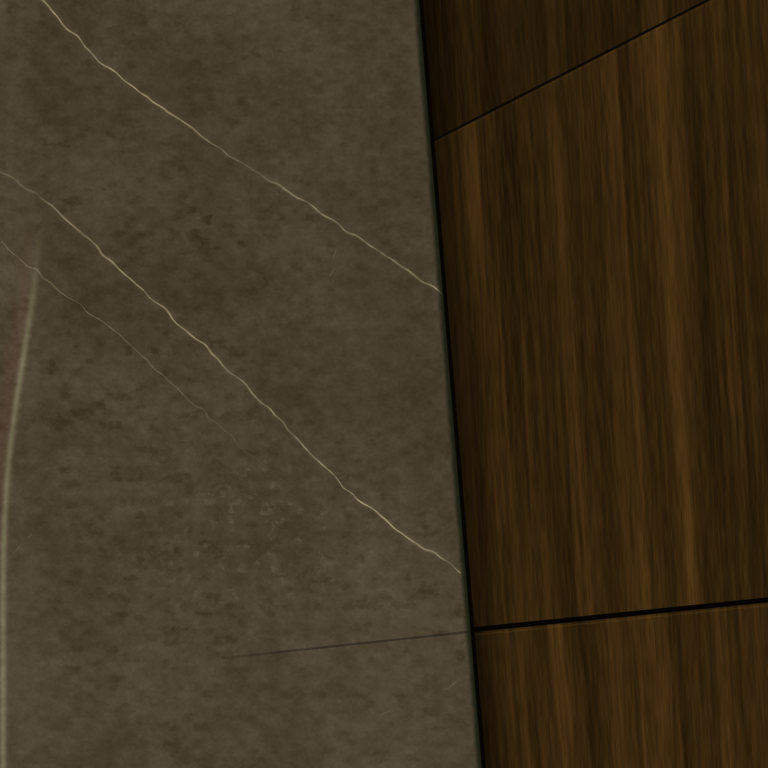
Reproduce this texture procedurally as a Shadertoy shader.

```glsl
// Veined brown stone slab beside dark striped wood panels with black seams.

float hash(vec2 p) {
    return fract(sin(dot(p, vec2(127.1, 311.7))) * 43758.5453);
}

float noise(vec2 p) {
    vec2 i = floor(p), f = fract(p);
    f = f * f * (3.0 - 2.0 * f);
    return mix(mix(hash(i), hash(i + vec2(1, 0)), f.x),
               mix(hash(i + vec2(0, 1)), hash(i + vec2(1, 1)), f.x), f.y);
}

float fbm(vec2 p) {
    float sum = 0.0, amp = 0.5;
    for (int i = 0; i < 5; i++) {
        sum += amp * noise(p);
        p = mat2(1.6, 1.2, -1.2, 1.6) * p + 7.3;
        amp *= 0.5;
    }
    return sum;
}

float segment(vec2 p, vec2 a, vec2 b) {
    vec2 d = b - a;
    return length(p - a - d * clamp(dot(p - a, d) / dot(d, d), 0.0, 1.0));
}

float chain(vec2 p, vec2 pts[7]) {
    float d = 1.0;
    for (int i = 0; i < 6; i++) d = min(d, segment(p, pts[i], pts[i + 1]));
    return d;
}

float line(float d, float width) {
    float soft = max(0.0012, 0.75 / iResolution.y);
    return 1.0 - smoothstep(width - soft, width + soft, abs(d));
}

float bump(float x, float width) {
    return exp(-x * x / (width * width));
}

vec3 stone(vec2 p, float edge) {
    // Mottled base, lighter toward the bottom and the left
    float cloud = fbm(p * 8.0);
    float grain = fbm(p * vec2(70.0, 95.0) + 3.0);
    float tone = 0.245 + 0.085 * (cloud - 0.48) + 0.085 * (grain - 0.48);
    tone += 0.016 * (1.0 - smoothstep(0.0, 0.35, p.y));
    tone += 0.03 * (1.0 - smoothstep(0.03, 0.12, p.x)) * (1.0 - 0.6 * p.y);
    tone += 0.012 * bump(p.x - 0.47, 0.12) - 0.022 * bump(p.x - 0.07, 0.03) * p.y;
    tone += 0.02 * (noise(p * 300.0) - 0.5);

    // Small dark flecks, denser in two patches
    float patches = bump(length(p - vec2(0.26, 0.65)), 0.08)
                  + bump(length(p - vec2(0.53, 0.49)), 0.06);
    float fleck = smoothstep(0.55, 0.72, fbm(p * vec2(60.0, 85.0) + 19.0) + 0.06 * patches);
    tone -= fleck * (0.03 + 0.05 * patches) * smoothstep(0.25, 0.6, cloud);
    float chip = smoothstep(0.6, 0.74, fbm(p * 90.0 + 41.0));
    tone += 0.05 * chip * bump(length((p - vec2(0.33, 0.31)) * vec2(0.7, 1.0)), 0.12);
    vec3 col = tone + vec3(0.036, -0.003, -0.069);

    // Three long diagonal veins, broken and uneven
    vec2 q = p + 0.005 * (vec2(noise(p * 60.0), noise(p * 60.0 + 9.0)) - 0.5);
    float v1 = chain(q, vec2[7](vec2(0.05, 1.005), vec2(0.13, 0.919), vec2(0.208, 0.863),
        vec2(0.293, 0.802), vec2(0.378, 0.75), vec2(0.449, 0.703), vec2(0.575, 0.618)));
    float v2 = chain(q, vec2[7](vec2(0.0, 0.779), vec2(0.065, 0.733), vec2(0.215, 0.596),
        vec2(0.312, 0.505), vec2(0.449, 0.365), vec2(0.521, 0.307), vec2(0.6, 0.255)));
    float v3 = chain(q, vec2[7](vec2(0.0, 0.685), vec2(0.013, 0.674), vec2(0.078, 0.622),
        vec2(0.156, 0.564), vec2(0.247, 0.479), vec2(0.312, 0.42), vec2(0.42, 0.33)));
    float wear = 0.2 + 0.6 * noise(p * 26.0) + 0.6 * noise(p * 110.0);
    float veins = line(v1, 0.001) * (1.0 - 0.65 * bump(p.x - 0.32, 0.05));
    veins += line(v2, 0.001) * (0.35 + 0.65 * smoothstep(0.02, 0.13, p.x));
    veins += 0.55 * line(v3, 0.0007) * (1.0 - smoothstep(0.1, 0.42, p.x));
    veins += 0.1 * (bump(v1, 0.004) + bump(v2, 0.004));

    // Short hairlines near the lower corner and left side
    float hair = min(segment(q, vec2(0.495, 0.07), vec2(0.612, 0.117)),
                     segment(q, vec2(0.58, 0.032), vec2(0.61, 0.003)));
    hair = min(hair, segment(q, vec2(0.008, 0.27), vec2(0.04, 0.305)));
    hair = min(hair, segment(q, vec2(0.43, 0.64), vec2(0.445, 0.7)));
    veins += 0.3 * line(hair, 0.0006) * smoothstep(0.3, 0.65, noise(p * 70.0));
    col += vec3(0.27, 0.26, 0.23) * veins * wear;

    // Faint joint
    float joint = line(p.y - 0.14 - (p.x - 0.26) * 0.106, 0.0014);
    col *= 1.0 - 0.32 * joint * smoothstep(0.24, 0.42, p.x);

    // Curved pale reflection on the left, tinted on its outer side
    float bend = 0.004 + 0.1 * max(p.y - 0.22, 0.0) * smoothstep(0.2, 0.65, p.y);
    float dx = p.x - bend;
    float fade = 1.0 - smoothstep(0.52, 0.74, p.y);
    col += fade * (vec3(0.13, 0.15, 0.115) * bump(dx, 0.0045)
                 + vec3(0.03, 0.0, 0.008) * bump(dx + 0.012, 0.01));

    // Narrow green shade along the slab edge
    return mix(col, vec3(0.08, 0.105, 0.055), 0.85 * smoothstep(-0.011, -0.003, edge + 0.004 * (grain - 0.5)));
}

vec3 wood(vec2 p, float edge) {
    float upper = p.y - 0.818 - (p.x - 0.566) * 0.511;
    float lower = p.y - 0.18 - (p.x - 0.615) * 0.101;
    float s = p.x + 0.065 * p.y + 0.004 * (noise(vec2(p.x * 8.0, p.y * 5.0)) - 0.5);
    float panel = step(0.0, upper) * 3.0 + step(lower, 0.0) * 7.0;

    // Fine fibres and broad bands stretched along the grain
    float band = noise(vec2(s * 32.0 + panel, p.y * 1.2));
    float fibre = fbm(vec2(s * 170.0 + panel, p.y * 4.0));
    float pores = noise(vec2(s * 420.0, p.y * 40.0));
    float tone = 0.163 + 0.05 * (band - 0.5) + 0.12 * (fibre - 0.48) + 0.045 * (pores - 0.5);

    // Amber streaks
    float main = bump(s - 0.915, 0.015) + 0.5 * bump(s - 0.671, 0.012)
               + 0.6 * bump(s - 0.779, 0.012) + 0.4 * bump(s - 0.857, 0.006) + 0.5 * bump(s - 0.99, 0.012);
    float low = bump(s - 0.736, 0.013) + bump(s - 0.86, 0.013) + 0.8 * bump(s - 0.951, 0.012);
    tone += 0.07 * mix(main, low, step(lower, 0.0)) * (0.55 + 0.6 * fibre);
    tone += 0.012 * (1.0 - smoothstep(0.1, 0.45, p.y));
    tone *= mix(0.55, 1.0, smoothstep(0.0, 0.055, edge));
    tone *= 1.0 - 0.2 * step(0.0, upper);
    vec3 col = max(tone * vec3(1.14, 0.81, 0.38) - vec3(0.0, 0.007, 0.018), 0.0);

    // Panel seams with a faint lit lip
    col += vec3(0.05, 0.035, 0.015) * (line(lower + 0.007, 0.001) + 0.5 * line(upper + 0.004, 0.001));
    col = mix(col, vec3(0.015, 0.01, 0.005), line(lower, 0.0032));
    return mix(col, vec3(0.03, 0.02, 0.01), 0.9 * line(upper, 0.0017));
}

void mainImage(out vec4 fragColor, in vec2 fragCoord) {
    vec2 p = fragCoord / iResolution.xy;
    float edge = p.x - 0.629 + 0.082 * p.y;
    float soft = max(0.0015, 0.75 / iResolution.x);
    vec3 col = mix(stone(p, edge), wood(p, edge), smoothstep(-soft, soft, edge));
    col = mix(col, vec3(0.012, 0.01, 0.005), 0.9 * line(edge - 0.001, 0.0026));
    fragColor = vec4(clamp(col, 0.0, 1.0), 1.0);
}
```
